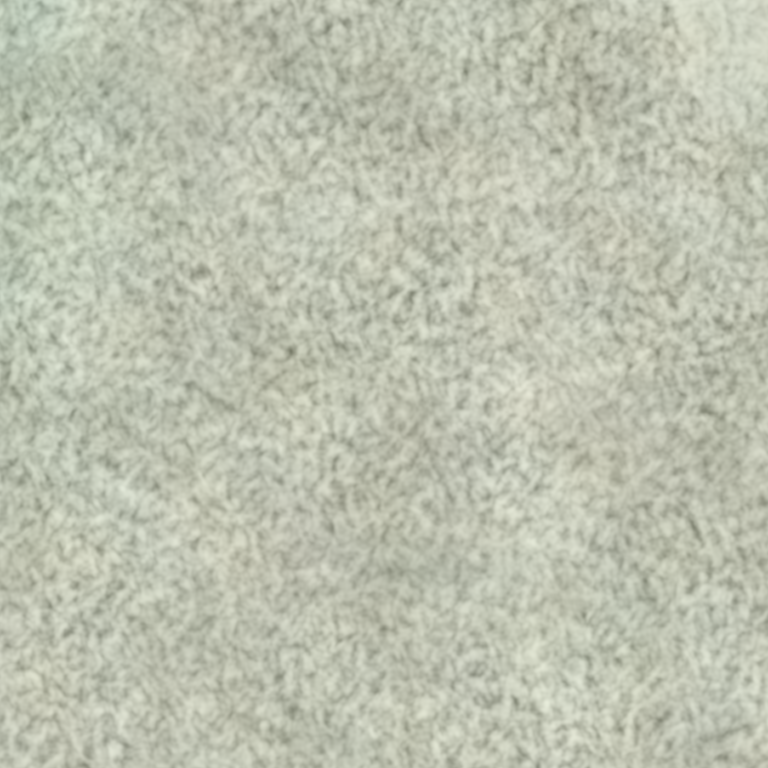
Write a WebGL 2 fragment shader that draws this texture.

```glsl
#version 300 es
precision highp float;
// Pale grey-green stone with a soft, mottled grain.
// Short gradient-noise flecks in two leaning directions sit on blotches and
// slow clouds of lightness, with a faint drift of tint.

uniform vec2 u_resolution;
out vec4 fragColor;

const float TAU = 6.2831853;
const vec3 STONE = vec3(0.742, 0.755, 0.688);
const vec3 COOL_SHIFT = vec3(-0.026, 0.002, -0.002);
const vec3 WARM_SHIFT = vec3(0.008, 0.000, -0.016);

// Integer lattice hash in 0..1.
float hash(ivec2 cell, int seed) {
    uint h = uint(cell.x) * 1597334677u ^ uint(cell.y) * 3812015801u;
    h ^= uint(seed) * 2654435769u;
    h = (h ^ (h >> 16)) * 2246822519u;
    h = (h ^ (h >> 13)) * 3266489917u;
    h ^= h >> 16;
    return float(h >> 8) / 16777216.0;
}

// Contribution of one lattice corner's random unit gradient.
float corner(ivec2 cell, vec2 offset, int seed) {
    float angle = TAU * hash(cell, seed);
    return dot(vec2(cos(angle), sin(angle)), offset);
}

// Gradient noise, mean 0, deviation about 0.25.
float gradientNoise(vec2 p, int seed) {
    ivec2 cell = ivec2(floor(p));
    vec2 f = fract(p);
    vec2 u = f * f * f * (f * (f * 6.0 - 15.0) + 10.0);
    float a = corner(cell, f, seed);
    float b = corner(cell + ivec2(1, 0), f - vec2(1.0, 0.0), seed);
    float c = corner(cell + ivec2(0, 1), f - vec2(0.0, 1.0), seed);
    float d = corner(cell + ivec2(1, 1), f - vec2(1.0, 1.0), seed);
    return mix(mix(a, b, u.x), mix(c, d, u.x), u.y);
}

float fractalNoise(vec2 p, int octaves, int seed) {
    float sum = 0.0;
    float amplitude = 1.0;
    for (int i = 0; i < octaves; i++) {
        sum += amplitude * gradientNoise(p, seed + i);
        p = mat2(1.6, 1.2, -1.2, 1.6) * p + 3.7;
        amplitude *= 0.75;
    }
    return sum;
}

// Noise whose features are elongated along the given angle.
float flecks(vec2 p, float angle, float frequency, float stretch, int seed) {
    vec2 along = vec2(cos(angle), sin(angle));
    vec2 across = vec2(-along.y, along.x);
    vec2 q = vec2(dot(p, along) / stretch, dot(p, across));
    return gradientNoise(q * frequency, seed);
}

// Several sizes of fleck, leaning right or left by region.
float grain(vec2 p) {
    vec2 bend = vec2(gradientNoise(p * 40.0, 1), gradientNoise(p * 40.0, 2));
    vec2 q = p + 0.003 * bend;
    float lean = smoothstep(-0.1, 0.1, gradientNoise(p * 14.0, 3));
    float coarse = mix(flecks(q, 1.05, 58.0, 1.3, 4),
                       flecks(q, 1.90, 58.0, 1.3, 5), lean);
    float medium = mix(flecks(q, 0.90, 92.0, 1.5, 6),
                       flecks(q, 2.00, 92.0, 1.5, 7), lean);
    float fine = gradientNoise(q * 135.0, 8);
    return 0.72 * coarse + 0.80 * medium + 0.36 * fine;
}

// Bright, ragged patch fading out from the upper right corner.
float palePatch(vec2 p, vec2 centre, float radius) {
    float ragged = 0.11 * fractalNoise(p * 18.0, 3, 20);
    return 1.0 - smoothstep(0.3 * radius, radius, length(p - centre) + ragged);
}

void main() {
    vec2 p = gl_FragCoord.xy / u_resolution.y;
    float aspect = u_resolution.x / u_resolution.y;

    // Lightness: grain over broad clouds, with darker flecks a little stronger.
    float clouds = fractalNoise(p * 5.0, 4, 30);
    float contrast = 1.0 + 0.5 * gradientNoise(p * 6.0, 40);
    float g = grain(p) * contrast;
    float tone = 0.188 * g - 0.07 * (g * g - 0.07) + 0.068 * clouds;
    tone += 0.012 * flecks(p, 0.25 * TAU, 70.0, 9.0, 41);
    float patchAmount = palePatch(p, vec2(0.95 * aspect, 0.97), 0.13);
    tone = mix(tone, 0.5 * tone + 0.085, patchAmount);

    // Tint: cooler toward the upper left, warm and cool drifts elsewhere.
    float drift = fractalNoise(p * 3.5, 3, 50);
    float edge = 1.0 - smoothstep(0.0, 0.35, p.x);
    float cool = edge * smoothstep(0.1, 0.8, p.y) + 0.4 * drift;
    float warm = gradientNoise(p * 9.0, 60);
    vec3 colour = STONE + tone + cool * COOL_SHIFT + warm * WARM_SHIFT;

    fragColor = vec4(clamp(colour, 0.0, 1.0), 1.0);
}
```
